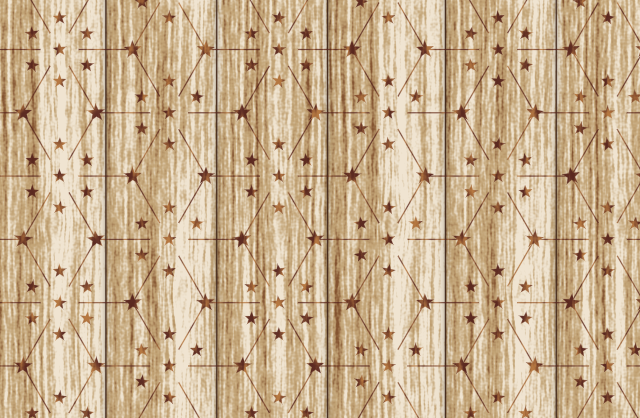
Give the GLSL for this pattern, as a WebGL 2 fragment shader.

```glsl
#version 300 es
precision highp float;

uniform vec2 u_resolution;
out vec4 fragColor;

const float PI = 3.14159265;
const float SIDE = 0.1142;                     // hexagon side, canvas width = 1
const vec2 CELL = SIDE * vec2(3.0, 1.7320508); // repeat holding two hexagons
const vec2 ORIGIN = vec2(0.0931, 0.378);
const float WOOD_TILE = 0.5306;                // three planks
const float PLANK = 0.1732;

const vec3 CREAM = vec3(0.94, 0.895, 0.82);
const vec3 TAN = vec3(0.76, 0.64, 0.46);
const vec3 BROWN = vec3(0.52, 0.33, 0.19);
const vec3 SEAM = vec3(0.24, 0.13, 0.08);
const vec3 MAROON = vec3(0.34, 0.14, 0.11);
const vec3 AMBER = vec3(0.70, 0.45, 0.23);

float hash(vec2 p) {
    vec3 q = fract(vec3(p.xyx) * 0.1031);
    q += dot(q, q.yzx + 33.33);
    return fract((q.x + q.y) * q.z);
}

float corner(vec2 cell, vec2 offset) {
    float a = 2.0 * PI * hash(cell);
    return dot(vec2(cos(a), sin(a)), offset);
}

// Gradient noise, roughly -0.6 to 0.6
float noise(vec2 p) {
    vec2 i = floor(p), f = fract(p);
    vec2 w = f * f * f * (f * (f * 6.0 - 15.0) + 10.0);
    vec2 e = vec2(1.0, 0.0);
    return mix(mix(corner(i, f), corner(i + e, f - e), w.x),
               mix(corner(i + e.yx, f - e.yx), corner(i + 1.0, f - 1.0), w.x), w.y);
}

float cover(float d, float px) {
    return 1.0 - smoothstep(-0.75 * px, 0.75 * px, d);
}

// Distance to a five-pointed star, turned by tilt
float star(vec2 p, float r, float tilt) {
    float sector = 2.0 * PI / 5.0;
    float a = mod(atan(p.x, p.y) + tilt + 0.5 * sector, sector) - 0.5 * sector;
    vec2 q = length(p) * vec2(cos(a), abs(sin(a)));
    vec2 tip = vec2(r, 0.0);
    vec2 edge = 0.43 * r * vec2(cos(0.5 * sector), sin(0.5 * sector)) - tip;
    return dot(q - tip, normalize(vec2(edge.y, -edge.x)));
}

// Distance to the six spokes of a hexagon, open at its middle
float spokes(vec2 p, float inner, float halfWidth) {
    float a = mod(atan(p.y, p.x) + PI / 6.0, PI / 3.0) - PI / 6.0;
    vec2 q = length(p) * vec2(cos(a), sin(a));
    return max(abs(q.y) - halfWidth, inner - q.x);
}

vec3 wood(vec2 p, float px) {
    float s = mod(p.x - 0.1654, WOOD_TILE);
    float plank = min(floor(s / PLANK), 2.0);
    float u = (s - plank * PLANK) / PLANK;

    // Knots push the grain aside
    vec2 knots[3] = vec2[3](vec2(0.119, 0.195), vec2(0.271, 0.306), vec2(0.449, 0.306));
    float bend = 0.0, knotShade = 0.0;
    for (int i = 0; i < 3; i++) {
        vec2 d = (vec2(s, p.y) - knots[i]) * vec2(60.0, 32.0);
        float k = exp(-dot(d, d));
        bend += 0.012 * d.x * k;
        knotShade += 0.2 * k;
    }

    // Grain from broad bands down to fibres
    float x = s - bend + 0.006 * noise(vec2(s * 14.0, p.y * 4.0 + plank * 7.0)) + plank * 3.0;
    float broad = noise(vec2(x * 38.0, p.y * 1.3));
    float grain = noise(vec2(x * 170.0, p.y * 3.0));
    float fibre = noise(vec2(x * 260.0, p.y * 45.0));
    float speck = noise(p * 230.0);
    float pale = smoothstep(0.35, 0.7, u) * (plank == 1.0 ? 0.35 : 1.0);
    float v = 0.43 - 0.26 * pale + knotShade
            + 0.3 * broad + 0.65 * grain + 0.35 * fibre + 0.2 * speck;
    vec3 color = mix(CREAM, TAN, smoothstep(0.02, 0.56, v));
    color = mix(color, BROWN, smoothstep(0.5, 1.0, v));

    // Seams between planks
    float gap = min(min(s, abs(s - PLANK)), min(abs(s - 2.0 * PLANK), WOOD_TILE - s));
    color *= 1.0 - 0.25 * exp(-gap * 300.0);
    return mix(color, SEAM, 0.9 * cover(gap - 0.001, px));
}

// Ink coverage of spokes and stars
float starLattice(vec2 p, float px) {
    vec2 even = mod(p + 0.5 * CELL, CELL) - 0.5 * CELL;
    vec2 odd = mod(p, CELL) - 0.5 * CELL;
    bool isOdd = dot(odd, odd) < dot(even, even);
    vec2 q = isOdd ? odd : even;
    vec2 center = p - q;
    vec2 unit = CELL / vec2(6.0, 2.0);

    float stars = star(q, 0.0108, 0.3 * (hash(round(center / unit) + 50.0) - 0.5));
    for (int k = 0; k < 6; k++) {
        float a = float(k) * PI / 3.0;
        vec2 vertex = SIDE * vec2(cos(a), sin(a));
        vec2 id = round((center + vertex) / unit) + 50.0;
        stars = min(stars, star(q - vertex, 0.0142, 0.3 * (hash(id) - 0.5)));
        if (isOdd && k == 5) continue; // one star left out
        vec2 ring = 0.433 * SIDE * vec2(cos(a + PI / 6.0), sin(a + PI / 6.0));
        float tilt = 0.4 * (hash(id + 17.0) - 0.5);
        stars = min(stars, star(q - ring, 0.0108, tilt));
    }
    float lines = cover(spokes(q, 0.26 * SIDE, 0.0009), px);
    return max(0.95 * cover(stars, px), 0.85 * lines);
}

void main() {
    vec2 p = gl_FragCoord.xy / u_resolution.x;
    float px = 1.0 / u_resolution.x;
    vec3 color = wood(p, px);

    // Stain takes warmth from the wood below
    float warmth = smoothstep(0.5, 1.15, color.g + 0.7 * noise(p * vec2(75.0, 35.0)));
    vec3 stain = mix(MAROON, AMBER, warmth);
    color = mix(color, stain, starLattice(p - ORIGIN, px));
    fragColor = vec4(color, 1.0);
}
```
